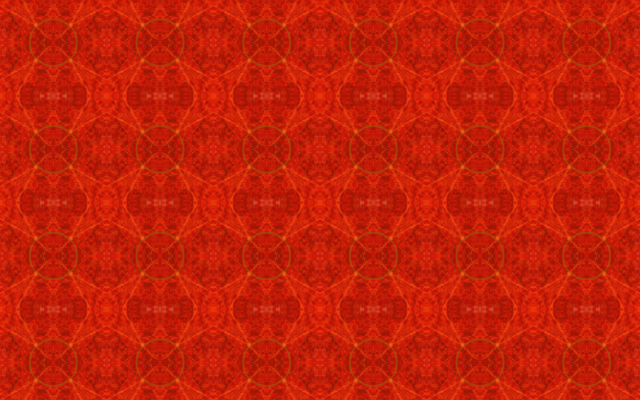
A WebGL 1 fragment shader for this pattern:

```glsl
precision highp float;
// Kaleidoscopic red tiles, six across: gold rings, fans of thin light rays and
// crinkled medallions. Each tile is one mirrored quadrant, so grain noise
// sampled in the folded coordinates becomes symmetric marbling.
uniform vec2 u_resolution;

float hash(vec2 p) {
  p = fract(p * vec2(0.1031, 0.1137));
  p += dot(p, p.yx + 33.33);
  return fract((p.x + p.y) * p.x * 17.3);
}

float noise(vec2 p) {
  vec2 i = floor(p), f = fract(p);
  f = f * f * (3.0 - 2.0 * f);
  return mix(mix(hash(i), hash(i + vec2(1.0, 0.0)), f.x),
             mix(hash(i + vec2(0.0, 1.0)), hash(i + 1.0), f.x), f.y);
}

float fbm(vec2 p) {
  float sum = 0.0, amp = 0.53;
  for (int i = 0; i < 4; i++) {
    sum += amp * noise(p);
    p = mat2(0.8, 0.6, -0.6, 0.8) * p * 2.0 + 7.3;
    amp *= 0.5;
  }
  return sum;
}

// Thin crinkled lines where the noise crosses its middle value.
float vein(vec2 p) {
  return 1.0 - smoothstep(0.0, 0.13, abs(fbm(p) - 0.5));
}

float segment(vec2 p, vec2 a, vec2 b) {
  vec2 d = b - a;
  return length(p - a - d * clamp(dot(p - a, d) / dot(d, d), 0.0, 1.0));
}

// Soft stroke of half width w, never thinner than the pixel size px.
float stroke(float d, float w, float px) {
  return 1.0 - smoothstep(w - px * 0.5, w + px, abs(d));
}

void main() {
  float px = 6.0 / u_resolution.x;
  vec2 uv = gl_FragCoord.xy * px;
  vec2 q = abs(fract(uv + vec2(0.0, 0.15)) - 0.5);  // ring centre at 0
  vec2 c = 0.5 - q;                                // tile corner at 0
  float cloud = fbm(q * 11.0 + 3.0);
  float grain = fbm(q * 34.0 + 19.0);
  float speck = noise(q * 62.0 + 5.0);
  vec2 w = q + 0.03 * (vec2(cloud, fbm(q * 15.0 + 8.0)) - 0.5);
  float r = length(w);

  // Marbled ground with dark and light veins
  float tone = 0.43 + 0.45 * (cloud - 0.5) + 0.75 * (grain - 0.5) + 0.22 * (speck - 0.5);
  tone -= 0.15 * vein(q * 12.0 + 41.0);
  tone += 0.16 * vein(q * 17.0 + 67.0);
  tone -= 0.10 * (1.0 - smoothstep(0.15, 0.25, r));

  // Medallions on the edge midpoints, with crinkled rims
  float lobes = 0.10 * abs(sin(atan(c.y, q.x) * 7.0)) + 0.5 * (cloud - 0.5);
  float wide = length(vec2(q.x, c.y) / vec2(0.31, 0.20)) + lobes - 1.0;
  float tall = length(vec2(c.x, q.y) / vec2(0.20, 0.31)) + lobes - 1.0;
  float medal = min(wide, tall);
  tone -= 0.05 * (1.0 - smoothstep(-0.2, 0.0, medal));
  tone += 0.17 * smoothstep(-0.45, -0.95, medal);
  tone -= 0.22 * stroke(medal, 0.03, px * 5.0) * (0.5 + speck);
  tone += 0.13 * stroke(medal - 0.13, 0.02, px * 5.0);

  // Fan of fine streaks opening from the ring towards the corner
  vec2 apex = vec2(0.165);
  vec2 f = q - apex;
  float spread = min(f.x, f.y) / max(max(f.x, f.y), 0.001);
  float fan = smoothstep(0.42, 0.54, spread);
  tone += fan * (0.05 + 0.22 * (noise(vec2(spread * 13.0, f.x > f.y ? 2.5 : 9.5)) - 0.5));

  // Glowing cross through the corner
  float arm = exp(-min(c.x, c.y) * 28.0) * smoothstep(0.24, 0.03, max(c.x, c.y));
  tone += 0.30 * arm;

  tone = clamp(tone, 0.0, 1.0);
  vec3 col = mix(vec3(0.57, 0.10, 0.02), vec3(0.69, 0.08, 0.02), smoothstep(0.0, 0.25, tone));
  col = mix(col, vec3(0.78, 0.10, 0.03), smoothstep(0.22, 0.5, tone));
  col = mix(col, vec3(0.89, 0.13, 0.03), smoothstep(0.48, 0.74, tone));
  col = mix(col, vec3(0.89, 0.25, 0.07), smoothstep(0.74, 1.0, tone));

  // Ochre wisps, pointed scallops around the ring and petals inside it
  float angle = atan(w.y, w.x);
  float points = abs(sin(angle * 4.0));
  float scallop = stroke(r - 0.335 + 0.075 * points, 0.005, px);
  float outer = stroke(r - 0.40 + 0.06 * points, 0.004, px);
  float petal = stroke(r - 0.13 + 0.05 * points, 0.005, px);
  float wisp = vein(q * 13.0 + 90.0) * smoothstep(0.42, 0.65, grain);
  col = mix(col, vec3(0.74, 0.27, 0.06), 0.32 * wisp);
  col = mix(col, vec3(0.74, 0.28, 0.05), (0.15 + 0.6 * speck) * max(scallop, 0.6 * outer));
  col = mix(col, vec3(0.80, 0.24, 0.05), (0.15 + 0.5 * speck) * petal);

  // Rays: two edges of the fan, a faint middle and a diagonal inside the ring
  float rays = min(segment(w, apex, vec2(0.5, 0.345)), segment(w, apex, vec2(0.345, 0.5)));
  float middle = min(segment(w, apex, vec2(0.5, 0.42)), segment(w, apex, vec2(0.42, 0.5)));
  float diagonal = segment(w, vec2(0.045), vec2(0.15));
  col = mix(col, vec3(0.91, 0.29, 0.07), (0.15 + 0.9 * grain) * stroke(rays, 0.006, px));
  col = mix(col, vec3(0.91, 0.22, 0.05), 0.35 * stroke(middle, 0.003, px));
  col = mix(col, vec3(0.91, 0.24, 0.05), (0.3 + 0.5 * speck) * stroke(diagonal, 0.008, px));

  // Gold ring with a bright spot where the fan begins
  float ring = stroke(length(q) - 0.220 + 0.012 * (cloud - 0.5), 0.007, px);
  col = mix(col, vec3(0.62, 0.31, 0.04), (0.45 + 0.5 * grain) * ring);
  col = mix(col, vec3(0.90, 0.46, 0.06), 0.7 * smoothstep(0.025, 0.006, length(f)));

  // Pale broken lace along the mirror lines, and the corner square
  float reach = max(smoothstep(0.07, 0.0, c.y) * smoothstep(0.22, 0.08, q.x),
                    smoothstep(0.07, 0.0, c.x) * smoothstep(0.24, 0.08, q.y));
  float lace = smoothstep(0.45, 0.9, noise(q * 42.0 + 13.0));
  col = mix(col, vec3(0.84, 0.38, 0.24), 0.75 * reach * lace);
  float square = 1.0 - smoothstep(0.025 - px, 0.025 + px, max(c.x, c.y));
  col = mix(col, vec3(0.88, 0.31, 0.06), 0.5 * square);

  gl_FragColor = vec4(col, 1.0);
}
```
